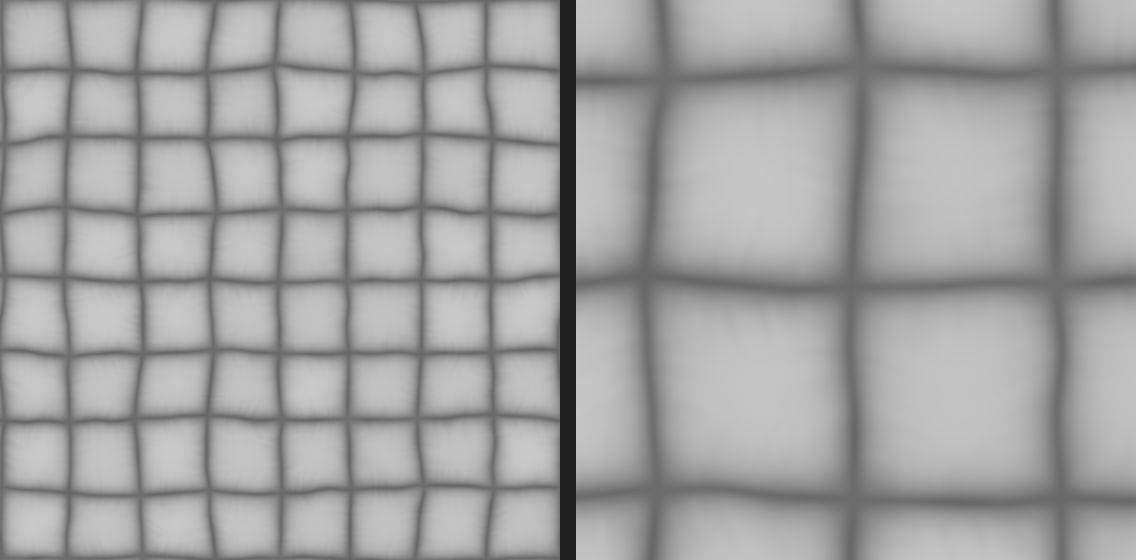
Left: the whole. Right: its middle third, enlarged.
This pattern is drawn by a WebGL 2 fragment shader. Its source:

```glsl
#version 300 es
precision highp float;
// Soft padded grid: pale grey cushions parted by uneven, puckered dark seams; tiles.

#define CELLS 8.0
#define JITTER 0.085
#define WOBBLE 0.022
#define SEAM_CORE 0.014
#define SEAM_FALLOFF 0.086
#define PUCKER 0.5
#define CELL_VARIATION 0.014
#define SEAM_GREY 0.42
#define CUSHION_GREY 0.772

uniform vec2 u_resolution;
out vec4 fragColor;

// Integer hash to 0..1
float hash(vec2 cell, float seed) {
    uvec3 q = uvec3(ivec3(cell, seed)) * uvec3(1597334673u, 3812015801u, 2798796415u);
    uint h = q.x ^ q.y ^ q.z;
    h = (h ^ (h >> 16)) * 2246822519u;
    h = (h ^ (h >> 13)) * 3266489917u;
    h ^= h >> 16;
    return float(h >> 8) / 16777216.0;
}

// Value noise that wraps after a whole period
float wrapNoise(vec2 p, vec2 period, float seed) {
    vec2 i = floor(p), f = fract(p);
    f = f * f * (3.0 - 2.0 * f);
    vec2 lo = mod(i, period), hi = mod(i + 1.0, period);
    float bottom = mix(hash(lo, seed), hash(vec2(hi.x, lo.y), seed), f.x);
    float top = mix(hash(vec2(lo.x, hi.y), seed), hash(hi, seed), f.x);
    return mix(bottom, top, f.y);
}

// Sideways shift of one seam at a point along it
float seamShift(float index, float along, float seed) {
    float line = mod(index, CELLS);
    float from = hash(vec2(line, mod(floor(along), CELLS)), seed);
    float to = hash(vec2(line, mod(floor(along) + 1.0, CELLS)), seed);
    float bend = mix(from, to, fract(along)) * 2.0 - 1.0;
    float wave = wrapNoise(vec2(along * 3.0, line), vec2(CELLS * 3.0, CELLS), seed + 1.0) - 0.5;
    return JITTER * bend + WOBBLE * wave * 2.0;
}

// x: distance to the nearest seam, y: index of the cell between seams
vec2 seamField(float across, float along, float seed) {
    float nearest = floor(across + 0.5);
    vec2 field = vec2(1.0, nearest - 2.0);
    for (float k = -1.0; k <= 1.0; k++) {
        float index = nearest + k;
        float offset = across - index - seamShift(index, along, seed);
        field.x = min(field.x, abs(offset));
        if (offset > 0.0) field.y = index;
    }
    return field;
}

// Rise of the cushion away from a seam, with fine creases running off it
float cushionRise(float dist, float across, float along, float seed) {
    float slant = wrapNoise(vec2(across, along) * 2.0, vec2(CELLS * 2.0), seed) * 0.25;
    vec2 creaseScale = vec2(4.0, 18.0);
    float crease = wrapNoise(vec2(across, along + slant) * creaseScale, CELLS * creaseScale, seed + 1.0);
    float swell = wrapNoise(vec2(across, along) * 3.0, vec2(CELLS * 3.0), seed + 2.0);
    float soft = sqrt(dist * dist + SEAM_CORE * SEAM_CORE) - SEAM_CORE;
    soft *= 1.0 + PUCKER * (0.45 * (crease - 0.5) + 0.6 * (swell - 0.5));
    return 1.0 - exp(-soft / SEAM_FALLOFF);
}

void main() {
    vec2 p = gl_FragCoord.xy / u_resolution * CELLS;

    // Seams running up and across
    vec2 upright = seamField(p.x, p.y, 11.0);
    vec2 level = seamField(p.y, p.x, 23.0);
    float rise = cushionRise(upright.x, p.x, p.y, 31.0) * cushionRise(level.x, p.y, p.x, 41.0);

    // Small differences between cushions and along the seams
    vec2 cell = mod(vec2(upright.y, level.y), CELLS);
    float cushion = CUSHION_GREY + CELL_VARIATION * (hash(cell, 53.0) * 2.0 - 1.0);
    float seam = SEAM_GREY + 0.04 * (wrapNoise(p * 4.0, vec2(CELLS * 4.0), 61.0) - 0.5);

    fragColor = vec4(vec3(mix(seam, cushion, rise)), 1.0);
}
```
